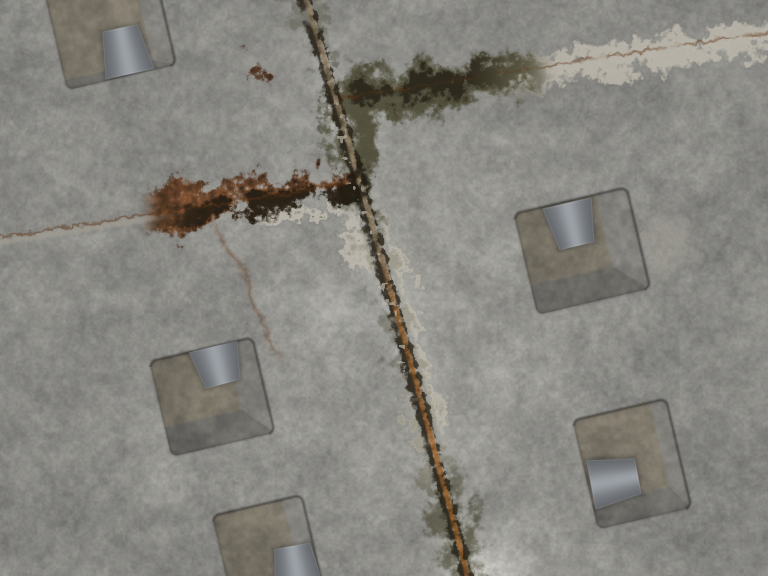
Reproduce this texture procedurally as a Shadertoy shader.

```glsl
// Weathered concrete with tilted square recesses, each holding a metal cone.
// Three joints are curves; rust, algae and lime are noise-warped bands around them.
// Space: 7.68 x 5.76 units with y pointing down.
#define HEIGHT 5.76
#define TILT 0.23
#define CONCRETE vec3(.555, .553, .535)
#define RUST vec3(.36, .20, .09)
#define SOOT vec3(.13, .11, .075)
#define ALGAE vec3(.27, .26, .17)
#define LIME vec3(.76, .74, .69)
#define STEEL vec3(.56, .58, .60)

vec3 col;
float rough;

void paint(vec3 colour, float amount) { col = mix(col, colour, clamp(amount, 0., 1.)); }

float hash(vec2 p) {
  vec3 q = fract(p.xyx * .1031);
  q += dot(q, q.yzx + 33.33);
  return fract((q.x + q.y) * q.z);
}

float noise(vec2 p) {
  vec2 i = floor(p), f = fract(p);
  f *= f * (3. - 2. * f);
  return mix(mix(hash(i), hash(i + vec2(1, 0)), f.x),
    mix(hash(i + vec2(0, 1)), hash(i + 1.), f.x), f.y);
}

float fbm(vec2 p) {
  float sum = -.48, amp = .5;
  for (int i = 0; i < 5; i++) {
    sum += amp * noise(p);
    p = mat2(1.6, 1.2, -1.2, 1.6) * p + 7.3;
    amp *= .5;
  }
  return sum;
}

// Coverage of a shape of radius r with a feathered rim
float band(float d, float r, float w) { return 1. - smoothstep(r - w, r + w, d); }

// The same with a ragged outline
float stain(float d, float r, float w) { return band(abs(d) + rough, r, w); }

// Soft window from a to b
float span(float x, float a, float b, float w) { return band(a - x, 0., w) * band(x, b, w); }

// Sunken box: floor, right wall and lower wall meeting along a crease
void recess(vec2 p, vec4 box, vec2 walls, vec4 cone, float px) {
  vec2 l = mat2(cos(TILT), sin(TILT), -sin(TILT), cos(TILT)) * (p - box.xy);
  vec2 q = abs(l) - box.zw + .07;
  float d = length(max(q, 0.)) + min(max(q.x, q.y), 0.) - .07;
  float inside = band(d, 0., px);
  vec2 r = (box.zw - l) / walls;
  vec3 plane = mix(vec3(.445, .44, .42), vec3(.5, .495, .475), smoothstep(-.05, .05, r.y - r.x));
  plane = mix(vec3(.5, .475, .425), plane, band(min(r.x, r.y), 1., .06));
  paint(plane * (.95 + rough * .7 + .1 * l.x - .12 * band(-d, 0., .06)), inside);
  float edge = max(step(l.y, .06 - box.w), step(box.z - .06, l.x));
  col *= 1. - band(abs(d), .012, .018) * (.13 + .25 * edge);

  // Tapered cone lying between its wide and narrow ends
  vec2 axis = cone.zw - cone.xy;
  float len = length(axis);
  axis /= len;
  vec2 c = mat2(-axis.y, axis.x, axis.x, axis.y) * (p - cone.xy);
  float halfW = mix(.25, .18, clamp(c.y / len, 0., 1.));
  float cd = max(abs(c.x) - halfW, abs(c.y - len * .5) - len * .5);
  col *= 1. - .3 * band(cd, .01, .05) * inside;
  float u = c.x / halfW;
  vec3 metal = STEEL * (.83 + .25 * exp(-5. * u * u) - .14 * u * u);
  paint(metal + .1 * band(abs(cd), .006, .012), band(cd, 0., px) * inside);
}

void mainImage(out vec4 fragColor, in vec2 fragCoord) {
  float px = HEIGHT / iResolution.y;
  vec2 p = vec2(fragCoord.x, iResolution.y - fragCoord.y) * px;
  float mid = fbm(p * 5.), fine = fbm(p * 17. + 9.);
  rough = mid * .45 + fine * .3;

  // Cloudy concrete, brighter in the middle and at the foot of the joint
  vec2 c = p - vec2(4., 3.6), g = p - vec2(4.85, 5.75);
  col = CONCRETE * (1. + .22 * (fbm(p * 1.3 + 4.) + mid + fine) + .07 * (noise(p * 42.) - .5));
  col *= .94 + .13 * exp(-.16 * dot(c, c)) + .3 * exp(-5. * dot(g, g));
  paint(LIME, .3 * stain(length(p - vec2(6.68, 2.45)), .23, .07));

  // Signed offsets from the three joints
  float seam = (p.x - 3.05 - .3 * p.y + .0035 * p.y * p.y) * .96;
  float right = p.y - .98 + .155 * (p.x - 3.4);
  float left = p.y - 2.42 + .155 * p.x;
  float onRight = smoothstep(-.02, .04, seam), onLeft = 1. - onRight;

  // Lime crusts
  float lime = onRight * stain(right - .04, .15, .05) * smoothstep(4.5, 5.7, p.x + mid);
  lime += stain(seam - .13, .08, .04) * span(p.y, 2.2, 4.5, .3);
  lime += stain(seam + .14, .1, .03) * span(p.y, 2.1, 2.75, .1);
  lime += stain(seam + .1, .04, .03) * span(p.y, 3.9, 4.9, .2);
  lime += onLeft * stain(left - .13, .06, .03) * span(p.x, 2.6, 3.4, .15);
  paint(LIME, .8 * min(lime, 1.));

  // Algae and soot around the joints
  float damp = onRight * stain(right - .03, .515 - .075 * p.x, .08) * span(p.x, 3.2, 5.4, .2);
  damp = max(damp, stain(length((p - vec2(3.66, 1.42)) * vec2(1.4, .7)), .18, .1));
  damp = max(damp, stain(seam, .13, .06) * (.3 + .5 * span(p.y, .7, 2.2, .3)));
  damp = max(damp, .7 * stain(seam, .17, .09) * smoothstep(4.2, 5., p.y));
  paint(ALGAE, .8 * damp);
  paint(SOOT, .75 * onRight * stain(right, .07, .05) * span(p.x, 3.3, 4.9, .3));

  // Rust: joint stain, lone spot and thin run
  float spread = .1 + .13 * exp(-5. * (p.x - 1.9) * (p.x - 1.9));
  float rust = onLeft * stain(left + .06, spread, .05) * span(p.x, 1.5, 3.6, .12);
  rust += stain(length(p - vec2(2.55, .67)), .1, .05);
  float run = p.x - 1.32 - .4 * p.y + .3 * mid;
  rust += .5 * band(abs(run), .02, .05) * span(p.y, 2.2, 3.55, .15);
  paint(RUST * (1. + 1.4 * fine), .82 * min(rust, 1.));
  paint(SOOT, .85 * onLeft * stain(left, .075, .05) * span(p.x, 1.75, 3.65, .25));

  // Joint lines: pale filler, dark gaps and the orange strip
  paint(LIME * .82, .7 * onLeft * band(abs(left), .03, .02) * band(p.x, 1.55, .25));
  paint(RUST, .6 * onLeft * band(abs(left + .045 + .1 * fine), .01, .018));
  paint(RUST, .6 * onRight * band(abs(right + .1 * fine), .01, .02) * smoothstep(-.2, .05, mid));
  paint(SOOT, .8 * band(abs(seam + .03) + fine * .12, .035, .02) * smoothstep(-.3, 0., mid));
  vec3 strip = mix(vec3(.47, .41, .32), vec3(.53, .34, .16), smoothstep(2.4, 3.2, p.y));
  paint(strip * (1. + fine), .85 * band(abs(seam - .015), .026, .014));
  paint(SOOT, .75 * band(abs(seam - .055) + fine * .1, .012, .012));
  paint(SOOT, .8 * stain(length(p - vec2(3.56, 1.86)), .11, .06));
  float chips = smoothstep(.77, .86, noise(p * 24.)) * band(abs(seam + .04), .07, .04);
  paint(LIME, .65 * chips * span(p.y, .9, 3.9, .3));

  // Recesses: centre and half size, wall widths, cone ends
  vec4 boxes[5] = vec4[5](vec4(1.08, .19, .56, .6), vec4(5.82, 2.51, .58, .52),
    vec4(2.12, 3.97, .53, .49), vec4(6.32, 4.64, .48, .56), vec4(2.68, 5.53, .46, .49));
  vec2 walls[5] = vec2[5](vec2(.22, .1), vec2(.32, .3), vec2(.27, .3), vec2(.17, .25), vec2(.2));
  vec4 cones[5] = vec4[5](vec4(1.3, .74, 1.2, .28), vec4(5.67, 2.03, 5.77, 2.46),
    vec4(2.13, 3.46, 2.23, 3.84), vec4(5.91, 4.85, 6.38, 4.76), vec4(3., 5.9, 2.92, 5.46));
  for (int i = 0; i < 5; i++) recess(p, boxes[i], walls[i], cones[i], px);
  fragColor = vec4(clamp(col, 0., 1.), 1.);
}
```
